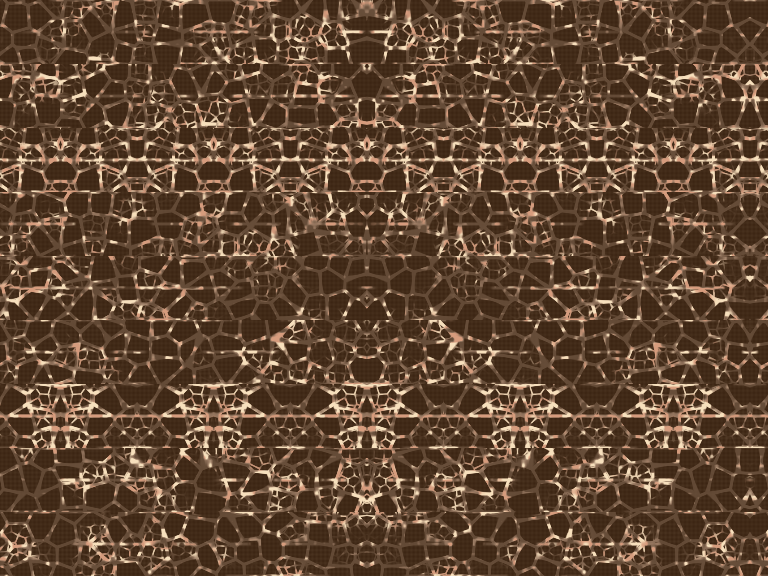
Write a WebGL 1 fragment shader that draws this pattern.

```glsl
precision highp float;
// Mirrored crackle: dark woven cells ringed by thin brown veins with broken
// cream and salmon sparks. Space is folded left to right, cut into nine rows,
// and each row samples its own part of a Voronoi field; two rows fold tighter.

uniform vec2 u_resolution;

const float ROWS = 9.0;
const float MIRROR_AXIS = 0.637;   // in canvas heights
const float WIDE_FOLD = 0.665;     // half period of the main mirror
const float TIGHT_FOLD = 0.133;    // half period in the motif rows

const vec3 DARK = vec3(0.235, 0.145, 0.075);
const vec3 WEAVE = vec3(0.33, 0.24, 0.16);
const vec3 VEIN = vec3(0.42, 0.32, 0.24);
const vec3 TAN = vec3(0.58, 0.46, 0.37);
const vec3 SALMON = vec3(0.84, 0.61, 0.49);
const vec3 CREAM = vec3(0.97, 0.88, 0.74);

float hash(vec2 p) {
  return fract(sin(dot(p, vec2(127.1, 311.7))) * 43758.545);
}

vec2 hash2(vec2 p) {
  return vec2(hash(p), hash(p + 37.3));
}

float noise(vec2 p) {
  vec2 i = floor(p);
  vec2 f = fract(p);
  f = f * f * (3.0 - 2.0 * f);
  float low = mix(hash(i), hash(i + vec2(1.0, 0.0)), f.x);
  float high = mix(hash(i + vec2(0.0, 1.0)), hash(i + 1.0), f.x);
  return mix(low, high, f.y);
}

// Triangle wave that mirrors x about the axis.
float mirror(float x, float axis, float halfPeriod) {
  return abs(mod(x - axis + halfPeriod, 2.0 * halfPeriod) - halfPeriod);
}

// x: gap between the two nearest sites (zero on an edge), y: cell random.
vec2 voronoi(vec2 p) {
  vec2 base = floor(p);
  float nearest = 8.0;
  float second = 8.0;
  float id = 0.0;
  for (int j = -1; j <= 1; j++) {
    for (int i = -1; i <= 1; i++) {
      vec2 cell = base + vec2(float(i), float(j));
      float d = length(cell + 0.1 + 0.8 * hash2(cell) - p);
      if (d < nearest) {
        second = nearest;
        nearest = d;
        id = hash(cell + 71.9);
      } else {
        second = min(second, d);
      }
    }
  }
  return vec2(second - nearest, id);
}

float stroke(float distance, float width, float blur) {
  return 1.0 - smoothstep(width - blur, width + blur, distance);
}

// Fine diagonal cross weave, 0 to 1.
float weave(vec2 p, float frequency) {
  return 0.5 + 0.5 * sin((p.x + p.y) * frequency) * sin((p.x - p.y) * frequency);
}

void main() {
  vec2 p = gl_FragCoord.xy / u_resolution.y;
  float pixel = 1.0 / u_resolution.y;

  // Folded coordinates, shifted to a different region for every row
  float row = floor(p.y * ROWS);
  float motifRow = step(abs(mod(row, 4.0) - 2.0), 0.5);
  float halfPeriod = mix(WIDE_FOLD, TIGHT_FOLD, motifRow);
  vec2 q = vec2(mirror(p.x, MIRROR_AXIS, halfPeriod), p.y);
  q += vec2(3.0, 2.0) + 2.0 * hash2(vec2(row, 5.0));

  // Large cells, plus small crackle inside some of them
  float patches = noise(q * 15.0);
  float grain = noise(q * 125.0);
  vec2 large = voronoi(q * 25.0);
  vec2 small = voronoi(q * 56.0 + 19.0);
  float veins = stroke(large.x, 0.13, 25.0 * pixel);
  float crackle = stroke(small.x, 0.13, 56.0 * pixel);
  crackle *= smoothstep(0.48, 0.68, 0.5 * large.y + 0.5 * patches);

  // Broken horizontal seams between rows and half rows
  float seamCount = 2.0 * ROWS;
  float seamGap = abs(fract(p.y * seamCount + 0.5) - 0.5) / seamCount;
  float seam = stroke(seamGap, 0.0025, pixel);
  float seamId = floor(p.y * seamCount + 0.5);
  seam *= smoothstep(0.45, 0.65, noise(vec2(q.x * 22.0, seamId * 7.0)));

  // Sparks brighten only parts of the network
  float network = max(max(veins, seam), 0.85 * crackle);
  float spark = 0.6 * grain + 0.4 * patches + 0.08 * seam + 0.04 * motifRow;
  float warm = smoothstep(0.46, 0.60, spark) * network;
  float bright = smoothstep(0.57, 0.70, spark) * network;
  float tint = smoothstep(0.35, 0.6, noise(q * 70.0 + 9.0));

  vec3 ground = mix(DARK, WEAVE, 0.6 * weave(p, 420.0) * (0.6 + 0.4 * large.y));
  vec3 color = mix(ground, VEIN, network * (0.75 + 0.25 * patches));
  color = mix(color, TAN, warm);
  color = mix(color, mix(SALMON, CREAM, tint), bright);
  gl_FragColor = vec4(color, 1.0);
}
```
